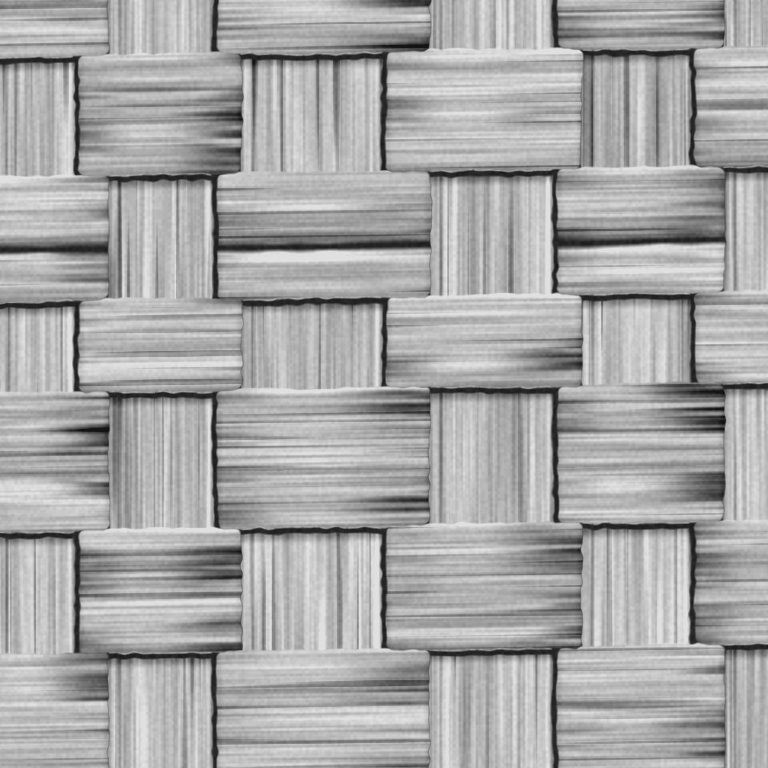
Give the GLSL for this texture, as a Shadertoy shader.

```glsl
// Plain weave of flat grey reed strips, with fibre streaks, dark gaps and a split strip.
#define SEAM 0.006       // width of the dark seams
#define CORNER 0.010     // corner radius of the level strips
#define TILT 0.014       // rise of the rows from left to right
#define WOBBLE 0.003     // slow unevenness of the strip edges
#define FRAY 0.0035      // fine roughness of the strip edges
#define BASE 0.745       // mean grey of the reed
#define FIBRE 0.50       // contrast of the fibres
#define STAIN 0.62       // darkness of the strip ends
#define DARK 0.14        // grey of the gaps
#define SPLIT_ROW 4      // row with the deep split
#define CRACK_ROW 2      // row with a faint crack

// Uneven strip borders, left to right and bottom to top, and half the gap at each column border
const float COL[7] = float[7](-0.03, 0.1205, 0.297, 0.5295, 0.7396, 0.922, 1.10);
const float GAP[7] = float[7](0.025, 0.0215, 0.018, 0.0305, 0.018, 0.021, 0.02);
const float ROW[8] = float[8](-0.02, 0.15, 0.31, 0.49, 0.609, 0.772, 0.928, 1.09);

float hash(vec2 p) {
    vec3 q = fract(vec3(p.xyx) * 0.1031);
    q += dot(q, q.yzx + 33.33);
    return fract((q.x + q.y) * q.z);
}

float noise(vec2 p) {
    vec2 i = floor(p), f = fract(p);
    f = f * f * (3.0 - 2.0 * f);
    return mix(mix(hash(i), hash(i + vec2(1, 0)), f.x),
               mix(hash(i + vec2(0, 1)), hash(i + vec2(1, 1)), f.x), f.y);
}

// Signed distance to a rounded box given by two corners
float box(vec2 p, vec2 lo, vec2 hi, float r) {
    vec2 d = abs(p - 0.5 * (lo + hi)) - 0.5 * (hi - lo) + r;
    return length(max(d, 0.0)) + min(max(d.x, d.y), 0.0) - r;
}

// Streaks centred on zero; q.x runs along the strip, q.y across it
float fibre(vec2 q, float seed) {
    float n = 0.28 * noise(q * vec2(2, 50) + seed)
            + 0.38 * noise(q * vec2(4, 165) + seed * 1.7)
            + 0.34 * noise(q * vec2(8, 310) + seed * 2.3) - 0.5;
    float scratch = smoothstep(0.74, 0.95, noise(q * vec2(3, 190) + seed * 3.1));
    return n - 0.42 * scratch;
}

float levelStrip(vec2 p, vec2 lo, vec2 hi, ivec2 cell) {
    float seed = 19.0 * hash(vec2(cell) + 7.0) + 40.0 * float(cell.y + 1);
    vec2 t = (p - lo) / (hi - lo);
    float lum = BASE + FIBRE * fibre(p, seed);

    // Streaky stains at both ends, heavier on the right
    float streak = noise(p * vec2(4, 42) + seed) * 0.55 + noise(p * vec2(10, 170) + seed) * 0.45;
    float ends = smoothstep(0.45, 1.0, t.x) + 0.55 * smoothstep(0.35, 0.0, t.x);
    float wear = 0.4 + 0.6 * hash(vec2(cell) + 31.0);
    lum -= STAIN * wear * ends * smoothstep(0.36, 0.85, streak);

    // Domed section: bright upper rim, shaded lower rim and ends
    lum += 0.13 * smoothstep(0.010, 0.002, hi.y - p.y);
    lum -= 0.16 * smoothstep(0.012, 0.0, p.y - lo.y);
    lum -= 0.08 * smoothstep(0.010, 0.0, min(p.x - lo.x, hi.x - p.x));

    // Lengthwise split, shaded above and lit below
    float depth = cell.y == SPLIT_ROW ? 1.0 : cell.y == CRACK_ROW ? 0.3 : 0.0;
    float dy = p.y - mix(lo.y, hi.y, 0.41) - 0.004 * (noise(p * vec2(9, 0) + seed) - 0.5);
    float width = 0.006 + 0.004 * abs(t.x - 0.5) + 0.004 * noise(p * vec2(30, 0) + seed);
    float shade = 0.20 * smoothstep(0.035, 0.0, dy) * step(0.0, dy);
    float lit = 0.10 * smoothstep(-0.035, -0.006, dy) * step(dy, 0.0);
    lum += depth * (lit - shade);
    return mix(lum, DARK, depth * smoothstep(width, 0.1 * width, abs(dy)));
}

float uprightStrip(vec2 p, vec2 lo, vec2 hi, ivec2 cell) {
    float seed = 23.0 * hash(vec2(cell.x, 3)) + 50.0 + 7.0 * float(cell.y);
    float lum = BASE + FIBRE * fibre(p.yx, seed);
    float left = p.x - lo.x, right = hi.x - p.x;
    lum -= 0.20 * smoothstep(0.004, 0.0, abs(left - 0.014));
    lum += 0.12 * smoothstep(0.005, 0.0, abs(right - 0.006));
    lum -= 0.16 * smoothstep(0.005, 0.0, min(left, right));
    return lum - 0.26 * smoothstep(0.014, 0.0, hi.y - p.y);
}

void mainImage(out vec4 fragColor, in vec2 fragCoord) {
    vec2 uv = fragCoord / iResolution.xy;
    float soft = max(0.0018, 0.8 / iResolution.y);

    // Fibres stay straight in p; the strip outlines waver in edge
    vec2 p = uv - vec2(0.0, TILT * (uv.x - 0.5));
    vec2 edge = p + WOBBLE * (vec2(noise(uv * 15.0), noise(uv * 12.0 + 60.0)) - 0.5);
    edge += FRAY * (vec2(noise(uv * 95.0 + 11.0), noise(uv * 80.0 + 90.0)) - 0.5);

    // Cell of the weave that holds this point
    ivec2 cell = ivec2(0);
    for (int i = 1; i < 6; i++) cell.x += int(edge.x > COL[i]);
    for (int j = 1; j < 7; j++) cell.y += int(edge.y > ROW[j]);

    // Upright strip below, with seams at its right and top
    vec2 lo = vec2(COL[cell.x] + GAP[cell.x], ROW[cell.y] + 0.003);
    vec2 hi = vec2(COL[cell.x + 1] - GAP[cell.x + 1] - 0.002, ROW[cell.y + 1] + 0.002 - SEAM);
    float cover = smoothstep(soft, -soft, box(edge, lo, hi, 0.001));
    float lum = mix(DARK, uprightStrip(p, lo, hi, cell), cover);

    // Level strips pass over every other upright
    for (int r = max(cell.y - 1, 0); r <= min(cell.y + 1, 6); r++) {
        for (int c = r % 2; c < 6; c += 2) {
            lo = vec2(COL[c] - GAP[c] - 0.002 + SEAM, ROW[r] + 0.004);
            hi = vec2(COL[c + 1] + GAP[c + 1], ROW[r + 1] + 0.006);
            float d = box(edge, lo, hi, CORNER);
            if (d < soft) lum = mix(lum, levelStrip(p, lo, hi, ivec2(c, r)), smoothstep(soft, -soft, d));
        }
    }

    // Fine grain
    lum += 0.06 * (noise(uv * 240.0) - 0.5);
    fragColor = vec4(vec3(clamp(lum, 0.08, 0.88)), 1.0);
}
```
